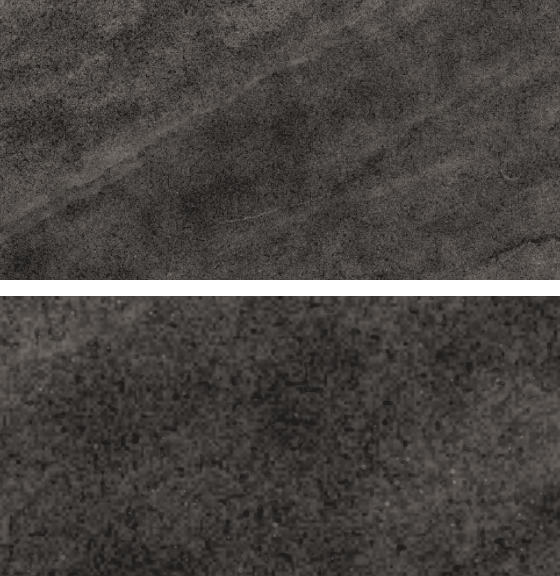
Top, the full canvas; bottom, a detail of the centre.
Write a Shadertoy shader that draws this texture.

```glsl
// Dark slate slab: slanted mineral layers, pale veins and hairline cracks.
// Rotated fractal noise makes the layers and torn flakes, ragged line distances
// make the veins, and fine value noise adds the sandy grain, pits and flecks.

float hash(vec2 p) {
    vec3 h = fract(vec3(p.xyx) * 0.1031);
    h += dot(h, h.yzx + 33.33);
    return fract((h.x + h.y) * h.z);
}

float valueNoise(vec2 p) {
    vec2 i = floor(p), f = fract(p);
    f = f * f * (3.0 - 2.0 * f);
    return mix(mix(hash(i), hash(i + vec2(1, 0)), f.x),
               mix(hash(i + vec2(0, 1)), hash(i + vec2(1, 1)), f.x), f.y);
}

float fbm(vec2 p) {
    float sum = 0.0, amp = 0.5;
    for (int i = 0; i < 5; i++) {
        sum += amp * valueNoise(p);
        p = mat2(1.6, 1.2, -1.2, 1.6) * p + 17.3;
        amp *= 0.5;
    }
    return sum;
}

// Band above the line a-b: crisp lower edge, soft upper edge, faded ends
float vein(vec2 p, vec2 a, vec2 b, float width) {
    vec2 dir = normalize(b - a);
    float along = dot(p - a, dir) / length(b - a);
    float across = dot(p - a, vec2(-dir.y, dir.x));
    float ends = smoothstep(-0.05, 0.15, along) * smoothstep(1.05, 0.9, along);
    return ends * smoothstep(-0.003, 0.003, across) * smoothstep(width, width * 0.25, across);
}

float crack(vec2 p, vec2 a, vec2 b) {
    vec2 ab = b - a;
    float d = length(p - a - ab * clamp(dot(p - a, ab) / dot(ab, ab), 0.0, 1.0));
    return smoothstep(0.005, 0.001, d);
}

float blob(vec2 p, vec2 center, vec2 size) {
    vec2 d = (p - center) / size;
    return exp(-dot(d, d));
}

// Sparse pale mineral flecks, one jittered candidate per cell
float flecks(vec2 p, float cells, float share) {
    vec2 id = floor(p * cells);
    vec2 jitter = 0.3 + 0.4 * vec2(hash(id + 3.1), hash(id + 8.7));
    float radius = 0.12 + 0.18 * hash(id + 5.5);
    float d = length(fract(p * cells) - jitter);
    return step(1.0 - share, hash(id)) * smoothstep(radius, radius * 0.5, d);
}

void mainImage(out vec4 fragColor, in vec2 fragCoord) {
    vec2 p = fragCoord / iResolution.y;
    p.x *= 2.0 * iResolution.y / iResolution.x;

    // Layer coordinates follow the slant of the stone
    vec2 q = mat2(0.88, -0.47, 0.47, 0.88) * p;
    vec2 wobble = vec2(fbm(p * 9.0), fbm(p * 9.0 + 40.0)) - 0.5;
    vec2 ragged = vec2(fbm(p * 38.0 + 7.0), fbm(p * 38.0 + 70.0)) - 0.5;
    vec2 w = p + 0.05 * wobble + 0.022 * ragged;
    float patches = fbm(p * 15.0 + 5.0);
    float layers = fbm(q * vec2(2.5, 9.0) + wobble);

    // Broad light and dark areas
    float tone = 0.253 + 0.12 * (layers - 0.48) + 0.13 * (patches - 0.48);
    float upperLeft = smoothstep(0.1, 0.5, p.y - 0.5 * p.x);
    tone += 0.035 * upperLeft + 0.022 * smoothstep(1.25, 1.9, p.x);
    tone -= 0.035 * blob(p, vec2(0.98, 0.48), vec2(0.28, 0.22));
    tone -= 0.035 * blob(w, vec2(0.70, 0.28), vec2(0.22, 0.10));
    tone -= 0.055 * blob(w, vec2(0.08, 0.07), vec2(0.15, 0.08));
    tone -= 0.035 * blob(p, vec2(0.25, 0.5), vec2(0.3, 0.06));
    tone += 0.025 * blob(w, vec2(0.40, 0.10), vec2(0.16, 0.09));

    // Torn flakes along the layers: pale at the upper left and lower right
    float torn = fbm(q * vec2(7.0, 23.0) + 2.0 * wobble + 31.0);
    float lowerRight = smoothstep(0.02, -0.1, p.y - 0.5 * p.x + 0.28) * smoothstep(0.6, 0.9, p.x);
    tone += 0.045 * smoothstep(0.54, 0.6, torn) * (0.12 + 0.88 * upperLeft + 0.6 * lowerRight);
    tone -= 0.025 * smoothstep(0.42, 0.36, torn) * (0.3 + 0.7 * upperLeft);

    // Pale slanted veins, with a dark seam beneath the right one
    float veins = vein(w, vec2(0.02, 0.20), vec2(0.68, 0.56), 0.07);
    veins += 0.9 * vein(w, vec2(0.55, 0.51), vec2(0.94, 0.70), 0.03);
    veins += vein(w, vec2(0.85, 0.68), vec2(1.25, 0.85), 0.035);
    veins += 0.7 * vein(w, vec2(1.22, 0.83), vec2(1.64, 1.05), 0.035);
    veins += 0.8 * vein(w, vec2(-0.1, 0.08), vec2(0.56, 0.44), 0.04);
    veins += 0.35 * vein(w, vec2(1.28, 0.39), vec2(1.88, 0.82), 0.08);
    veins += 0.4 * vein(w, vec2(0.7, 0.10), vec2(1.5, 0.34), 0.06);
    tone += 0.07 * veins * (0.4 + 1.2 * patches);
    tone -= 0.045 * vein(w, vec2(1.12, 0.25), vec2(1.95, 0.82), 0.05);

    // Flaked ledge in the lower right corner
    float ledge = 0.145 - 1.2 * (2.0 - p.x) * (2.0 - p.x) - p.y + 0.03 * ragged.y;
    tone += 0.055 * smoothstep(-0.003, 0.003, ledge) * smoothstep(0.25, 0.02, ledge);
    tone -= 0.07 * smoothstep(0.011, 0.003, abs(ledge + 0.009)) * smoothstep(1.68, 1.82, p.x);

    // Hairline cracks and a small curved scratch
    float lines = 0.6 * crack(w, vec2(0.59, 0.0), vec2(0.64, 0.17));
    lines += crack(w, vec2(0.64, 0.17), vec2(0.94, 0.24));
    lines += 0.8 * crack(w, vec2(0.94, 0.24), vec2(1.22, 0.32));
    vec2 arc = p - vec2(1.83, 0.40);
    lines += smoothstep(0.005, 0.001, abs(length(arc) - 0.04)) * smoothstep(0.0, -0.025, arc.y + 0.6 * arc.x);
    tone += 0.11 * lines * smoothstep(0.25, 0.5, patches);

    // Sandy grain, dark pits and mineral flecks
    float fine = valueNoise(p * 241.0) - 0.5;
    float coarse = valueNoise(p * 122.0 + 60.0) - 0.5;
    float roughness = 0.93 + 0.25 * upperLeft - 0.3 * clamp(veins, 0.0, 1.0);
    tone += roughness * (0.145 * fine + 0.08 * coarse);
    tone -= 0.08 * smoothstep(0.74, 0.88, valueNoise(p * 128.0 + 9.0)) * roughness;
    tone += 0.11 * flecks(p, 75.0, 0.05) + 0.04 * flecks(w, 21.0, 0.13);

    vec3 warmGrey = vec3(1.055, 0.995, 0.95);
    fragColor = vec4(clamp(tone, 0.12, 0.6) * warmGrey, 1.0);
}
```
